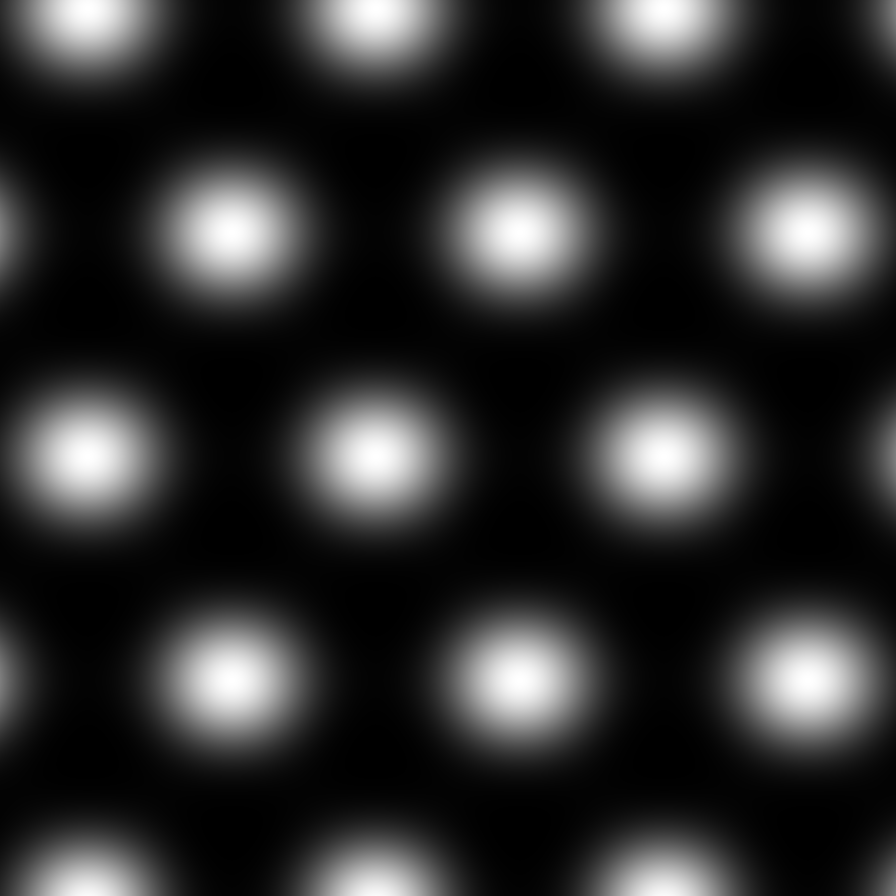
Write a WebGL 2 fragment shader that draws this pattern.

```glsl
#version 300 es
precision highp float;
// Soft white spots on black: a staggered lattice made by three interfering plane waves.

#define PERIOD vec2(0.3216, 0.5)         // lattice cell, holding two staggered spots
#define SPOT_CENTER vec2(0.4195, 0.4905) // position of one spot
#define SHARPNESS 2.0                    // contrast exponent of the intensity
#define DARK_COLOR vec3(0.0)
#define LIGHT_COLOR vec3(1.0)

uniform vec2 u_resolution;
out vec4 fragColor;

const float TAU = 6.283185;

// Intensity of three unit waves, scaled to 0..1; a and b are phase differences.
float threeWaveIntensity(float a, float b) {
    return (3.0 + 2.0 * (cos(a) + cos(b) + cos(a - b))) / 9.0;
}

void main() {
    vec2 uv = gl_FragCoord.xy / min(u_resolution.x, u_resolution.y);

    // Opposed diagonal phases put a spot at the corner and middle of each cell
    vec2 phase = TAU * (uv - SPOT_CENTER) / PERIOD;
    float intensity = threeWaveIntensity(phase.x + phase.y, phase.x - phase.y);

    // Sharpen the peaks and darken the gaps
    float glow = pow(clamp(intensity, 0.0, 1.0), SHARPNESS);
    fragColor = vec4(mix(DARK_COLOR, LIGHT_COLOR, glow), 1.0);
}
```
